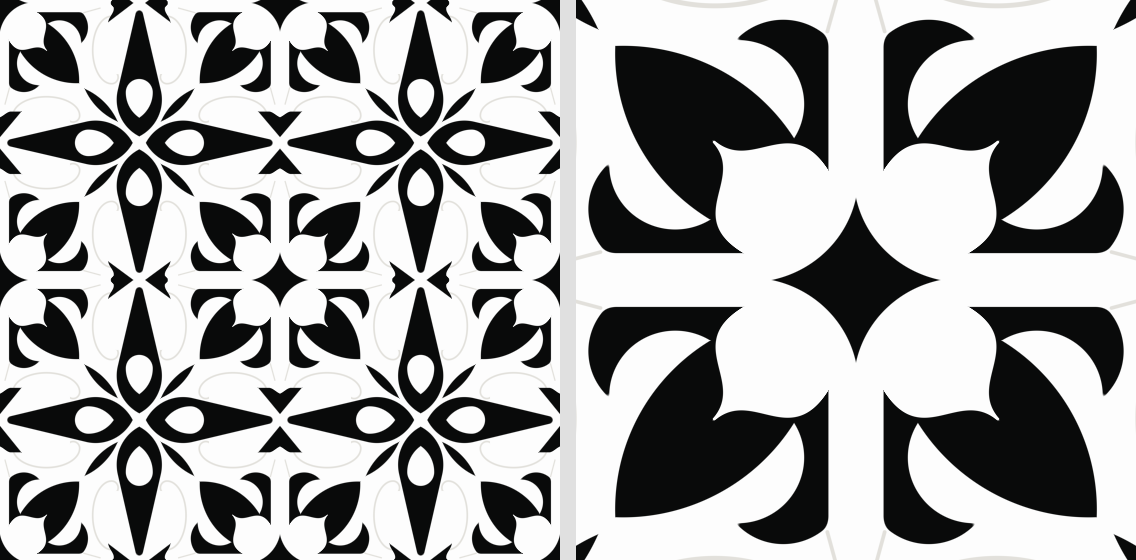
Left, the full canvas; right, a detail of the centre.
This pattern is drawn by a Shadertoy shader. Its source:

```glsl
// Black and white floral tile: four-petal flowers, corner leaves and stars, pale hairlines.
#define REPEATS 2.0
#define TILE 384.0
#define HALF_TILE 192.0
#define PAPER vec3(0.992)
#define INK vec3(0.035, 0.04, 0.038)
#define HAIRLINE vec3(0.885, 0.88, 0.86)
#define HAIR_HALF_WIDTH 1.15
#define ROW_DRIFT 2.0
#define COLUMN_DRIFT 1.0
#define SOFTNESS 0.75

const float TAU = 6.2831853;

// Pointed lens made of two arcs
float lens(vec2 p, float halfLength, float halfWidth) {
    float r = (halfLength * halfLength + halfWidth * halfWidth) / (2.0 * halfWidth);
    return length(vec2(p.x, abs(p.y) + r - halfWidth)) - r;
}

float segment(vec2 p, vec2 a, vec2 b) {
    vec2 d = b - a;
    return length(p - a - d * clamp(dot(p - a, d) / dot(d, d), 0.0, 1.0));
}

float smoothMax(float a, float b, float k) {
    float h = max(k - abs(a - b), 0.0) / k;
    return max(a, b) + h * h * k * 0.25;
}

// Long flower petal with a teardrop hole; p.x runs outward from the flower
float flowerPetal(vec2 p) {
    vec2 q = p - vec2(60.0, -26.4);
    vec2 n = vec2(sin(0.23), cos(0.23));
    float taper = dot(q, n) - 57.4;
    float arc = length(q) - 57.4;
    float body = dot(q, vec2(n.y, -n.x)) > 0.0 ? taper : arc;
    body = smoothMax(body, p.x - 182.0, 5.0);
    vec2 h = p - vec2(70.0, 0.0);
    float hole = h.x < 0.0 ? lens(h, 35.0, 18.5) : length(h) - 18.5;
    return max(body, -hole);
}

// Notched arrow on the tile edge; p = (distance off the edge, distance along it)
float edgeArrow(vec2 p, bool upright) {
    float side = dot(p - vec2(0.0, 8.0), upright ? vec2(0.8, -0.6) : vec2(0.77, -0.64));
    float notched = 35.0 + 8.5 * smoothstep(-3.0, 15.0, p.x);
    float barbed = 35.0 + 7.5 * smoothstep(8.0, 26.0, p.x) + 4.0 * smoothstep(7.0, 1.0, p.x);
    return max(side, p.y - (upright ? barbed : notched));
}

// Ogee outline of the white corner petal
float ogee(float x) {
    float w = min(x - 31.0, 33.0);
    return 63.7 + 0.0022 * w * w * (w / 3.0 - 10.5);
}

// Star, leaf and curled sepals around a tile corner; p.x <= p.y
float cornerBloom(vec2 p) {
    float star = 49.7 - length(p - 48.6);
    star = max(star, p.x + p.y - 48.6);
    float whitePetal = max(p.y - ogee(p.x), p.x - ogee(p.y));
    vec2 diagonal = vec2(p.x + p.y, p.y - p.x) * 0.70711;
    float leaf = lens(diagonal - vec2(87.5, 0.0), 67.0, 29.3);
    float sepal = length(vec2(p.x - 33.0, max(p.y - 92.5, 0.0))) - 29.0;
    sepal = smoothMax(sepal, 12.5 - p.x, 3.0);
    sepal = smoothMax(sepal, 30.0 - length(p - vec2(53.5, 82.0)), 2.0);
    return min(star, max(min(leaf, sepal), -whitePetal));
}

// Pale scroll beside each petal and the short stroke by each sepal
float hairlines(vec2 p, vec2 corner) {
    vec2 e = p - vec2(128.0, 38.0);
    vec2 radii = vec2(46.0, 26.0);
    float k = length(e / radii);
    float loop = abs(k * (k - 1.0) / max(length(e / (radii * radii)), 0.0001));
    loop = max(loop, -e.y);
    vec2 h = p - vec2(91.0, 38.0);
    float hook = max(abs(length(h) - 9.0), max(h.y, h.x - 3.0));
    float stroke = segment(corner, vec2(13.0, 116.0), vec2(7.0, 138.0)) + 0.3;
    return min(min(loop, hook), stroke) - HAIR_HALF_WIDTH;
}

float coverage(float d, float pixel) {
    return 1.0 - smoothstep(-SOFTNESS * pixel, SOFTNESS * pixel, d);
}

void mainImage(out vec4 fragColor, in vec2 fragCoord) {
    float span = REPEATS * TILE;
    float pixel = span / iResolution.y;
    vec2 pos = fragCoord * pixel;

    // Slight unevenness between rows and columns
    pos.y += ROW_DRIFT * (1.0 + 1.41421 * cos(TAU * (pos.y / span + 0.125)));
    pos.x += COLUMN_DRIFT * sin(TAU * pos.x / span);

    // Fold the tile into one eighth
    vec2 q = abs(mod(pos, TILE) - HALF_TILE);
    bool upright = q.y > q.x;
    vec2 axis = upright ? q.yx : q;
    vec2 corner = HALF_TILE - axis;
    vec2 diagonal = vec2(axis.x + axis.y, axis.x - axis.y) * 0.70711;

    float ink = flowerPetal(axis);
    ink = min(ink, lens(diagonal - vec2(74.0, 0.0), 32.0, 6.0));
    ink = min(ink, edgeArrow(vec2(corner.x, axis.y), upright));
    ink = min(ink, cornerBloom(corner));

    vec3 color = mix(PAPER, HAIRLINE, coverage(hairlines(axis, corner), pixel));
    color = mix(color, INK, coverage(ink, pixel));
    fragColor = vec4(color, 1.0);
}
```
